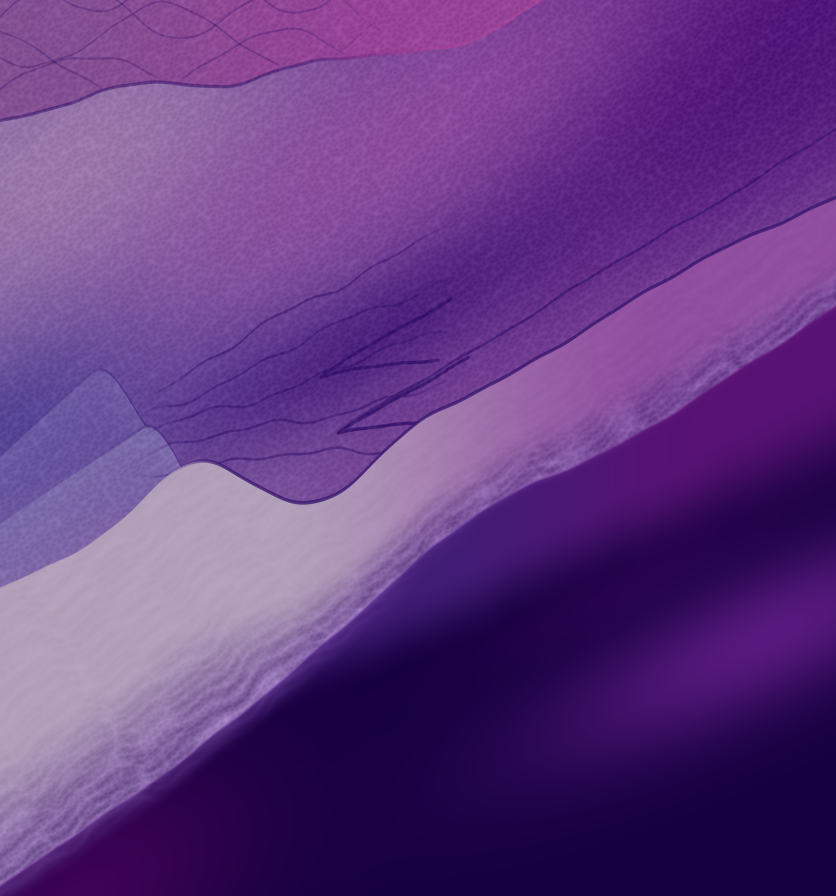
This background is drawn by a Shadertoy shader. Its source:

```glsl
// Draws flowing violet ink veils with a pale diagonal fold over a dark indigo ground.

const vec3 NIGHT = vec3(.085, .0, .25);
const vec3 INDIGO = vec3(.25, .11, .46);
const vec3 PLUM = vec3(.34, .07, .45);
const vec3 VIOLET = vec3(.37, .13, .52);
const vec3 ORCHID = vec3(.57, .31, .63);
const vec3 LAVENDER = vec3(.55, .42, .66);
const vec3 PEARL = vec3(.70, .63, .73);
const vec3 INK = vec3(.20, .07, .42);

float bump(float x, float center, float width) {
    float t = (x - center) / width;
    return exp(-t * t);
}

// Soft elliptical weight, turned by an angle
float blob(vec2 p, vec2 center, vec2 size, float angle) {
    p -= center;
    float c = cos(angle), s = sin(angle);
    vec2 q = vec2(c * p.x + s * p.y, c * p.y - s * p.x) / size;
    return exp(-dot(q, q));
}

float stroke(float d, float width, float px) {
    return 1.0 - smoothstep(width, width + 1.5 * px, abs(d));
}

float segment(vec2 p, vec2 a, vec2 b) {
    vec2 e = b - a;
    return length(p - a - e * clamp(dot(p - a, e) / dot(e, e), 0.0, 1.0));
}

vec2 hash2(vec2 p) {
    vec3 q = fract(p.xyx * vec3(.1031, .1030, .0973));
    q += dot(q, q.yzx + 33.33);
    return fract((q.xx + q.yz) * q.zy);
}

// Distance to the nearest scattered cell point
float cellular(vec2 p) {
    vec2 cell = floor(p), f = fract(p);
    float nearest = 2.0;
    for (int j = -1; j <= 1; j++)
        for (int i = -1; i <= 1; i++) {
            vec2 o = vec2(i, j);
            nearest = min(nearest, length(o + hash2(cell + o) - f));
        }
    return nearest;
}

float ripple(float x, float seed) {
    return sin(x * 23.0 + seed) * .5 + sin(x * 51.0 + seed * 2.3) * .3 + sin(x * 97.0 + seed * 4.1) * .2;
}

// Fold outlines: height of each edge at x
float lowerEdge(float x) { return .01 + .65 * x + .045 * bump(x, .55, .18); }
float upperEdge(float x) {
    return .342 + .439 * x + .045 * bump(x, .22, .07) - .065 * bump(x, .385, .085) - .03 * bump(x, .58, .15);
}
float topEdge(float x) {
    return .863 + .18 * x + .016 * bump(x, .16, .08) - .012 * bump(x, .27, .05)
        - .012 * bump(x, .54, .08) + .03 * smoothstep(.56, .7, x);
}

vec3 addLobe(vec3 col, vec2 p, float start, float slope, float tip, vec3 tint, float px) {
    float d = start + slope * p.x - .16 * smoothstep(tip - .06, tip + .04, p.x) - p.y;
    float inside = smoothstep(-px, px, d) * (1.0 - smoothstep(tip, tip + .06, p.x));
    col = mix(col, tint, inside * exp(-max(d, 0.0) / .1) * .85);
    return mix(col, INK, .45 * stroke(d, .0008, px) * smoothstep(.06, tip, p.x) * (1.0 - smoothstep(tip, tip + .06, p.x)));
}

vec3 groundColor(vec2 p) {
    vec3 col = mix(NIGHT, vec3(.24, .01, .33), blob(p, vec2(.1, .0), vec2(.22, .12), .5));
    float rise = p.y - .10 - .35 * p.x + .004 * ripple(p.x, 2.0);
    vec3 haze = mix(INDIGO, PLUM, smoothstep(.5, .85, p.x));
    col = mix(col, haze, smoothstep(-.02, .02 + .1 * p.x, rise));
    col = mix(col, vec3(.18, .01, .32), .6 * blob(p, vec2(.76, .35), vec2(.2, .03), .42));
    return mix(col, vec3(.37, .11, .52), .9 * blob(p, vec2(.92, .29), vec2(.29, .075), .42));
}

vec3 veilColor(vec2 p) {
    vec3 col = mix(LAVENDER, VIOLET, smoothstep(0.0, .9, p.x));
    col = mix(col, vec3(.63, .50, .68), .8 * blob(p, vec2(.1, .8), vec2(.25, .13), .5));
    col = mix(col, vec3(.30, .26, .58), .9 * blob(p, vec2(.02, .52), vec2(.24, .11), .5));
    col = mix(col, vec3(.36, .24, .58), .8 * blob(p, vec2(.3, .58), vec2(.2, .08), .4));
    col = mix(col, ORCHID, .85 * blob(p, vec2(.5, .86), vec2(.38, .11), .5));
    col = mix(col, vec3(.28, .11, .48), .85 * blob(p, vec2(.5, .65), vec2(.27, .06), .5));
    col = mix(col, vec3(.31, .08, .47), .9 * blob(p, vec2(.96, .94), vec2(.28, .13), .7));
    float strip = exp(-abs(p.y - upperEdge(p.x)) / .07) * smoothstep(.35, .6, p.x);
    return mix(col, vec3(.47, .27, .59), .75 * strip);
}

void mainImage(out vec4 fragColor, in vec2 fragCoord) {
    vec2 p = fragCoord / iResolution.xy;
    float px = 1.0 / iResolution.y;
    vec2 along = vec2(p.x * .83 + p.y * .55, p.y * .83 - p.x * .55);
    float grain = cellular(along * vec2(150.0, 220.0)) - .5;
    float fibre = cellular(along * vec2(14.0, 110.0) + ripple(along.x, 1.0)) - .5;
    float wobble = .003 * ripple(p.x, 0.5);

    // Upper veil and its rounded lobes
    vec3 col = veilColor(p);
    col = addLobe(col, p, .49, .85, .17, vec3(.45, .38, .66), px);
    col = addLobe(col, p, .415, .63, .23, vec3(.51, .45, .69), px);

    // Pink sheet along the top
    float top = p.y - topEdge(p.x) - wobble;
    vec3 pink = mix(vec3(.52, .32, .58), vec3(.60, .27, .60), smoothstep(0.0, .5, p.x));
    col = mix(col, pink, smoothstep(-px, px, top));
    col = mix(col, mix(INK, vec3(.70, .28, .62), smoothstep(.3, .55, p.x)), .55 * stroke(top, .001, px));

    // Branching ink veins
    float veins = 0.0;
    for (int i = 0; i < 5; i++) {
        float k = float(i);
        float path = .475 + .024 * k + (.10 + .11 * k) * (p.x - .2) + .009 * ripple(p.x, k * 1.7);
        float span = smoothstep(.15, .24, p.x) * (1.0 - smoothstep(.45, .58, p.x));
        veins += .5 * span * stroke(p.y - path, .0006, px);
        float curl = .9 + .03 * k + .035 * sin(p.x * (14.0 + 3.0 * k) + k * 2.0) + .006 * ripple(p.x, k);
        veins += .3 * stroke(p.y - curl, .0004, px) * smoothstep(0.0, .01, top) * (1.0 - smoothstep(.35, .5, p.x));
    }
    vec2 q = p + vec2(0.0, wobble);
    for (int i = 0; i < 2; i++) {
        vec2 tip = vec2(.384, .581) + float(i) * vec2(.021, -.065);
        float fork = min(segment(q, tip, tip + vec2(.155, .085)), segment(q, tip, tip + vec2(.14, .018)));
        veins += .8 * stroke(fork, .001, px);
    }
    veins += .6 * stroke(q.y - .29 - .565 * q.x, .0008, px) * smoothstep(.38, .45, p.x);
    col = mix(col, INK, min(veins, .85));
    col += grain * .07 + fibre * .025;

    // Pale diagonal fold
    float upper = upperEdge(p.x) + wobble - p.y;
    float lower = p.y - lowerEdge(p.x) - wobble;
    float depth = lower / max(lower + upper, .01);
    vec3 fold = mix(PEARL, ORCHID, smoothstep(.3, .8, p.x));
    float fringe = 1.0 - smoothstep(0.0, .5, depth);
    fold = mix(fold, vec3(.45, .31, .61), .75 * fringe);
    fold += (grain * .08 + fibre * .16) * (.15 + fringe);
    col = mix(col, fold, smoothstep(-px, px, upper));
    col = mix(col, INK, .75 * stroke(upper, .0012, px) * smoothstep(.18, .28, p.x));

    // Dark ground and the thin translucent hem
    vec3 ground = groundColor(p);
    float hem = smoothstep(-.035, -.005, lower) * (1.0 - smoothstep(.4, .6, p.x));
    ground = mix(ground, vec3(.36, .20, .54) + fibre * .12, .6 * hem);
    col = mix(ground, col, smoothstep(-.002 - px, .002 + px, lower));
    col += vec3(.13, .11, .12) * exp(-abs(lower) / .003) * (1.0 - .6 * smoothstep(.5, .9, p.x));

    fragColor = vec4(clamp(col, 0.0, 1.0), 1.0);
}
```
